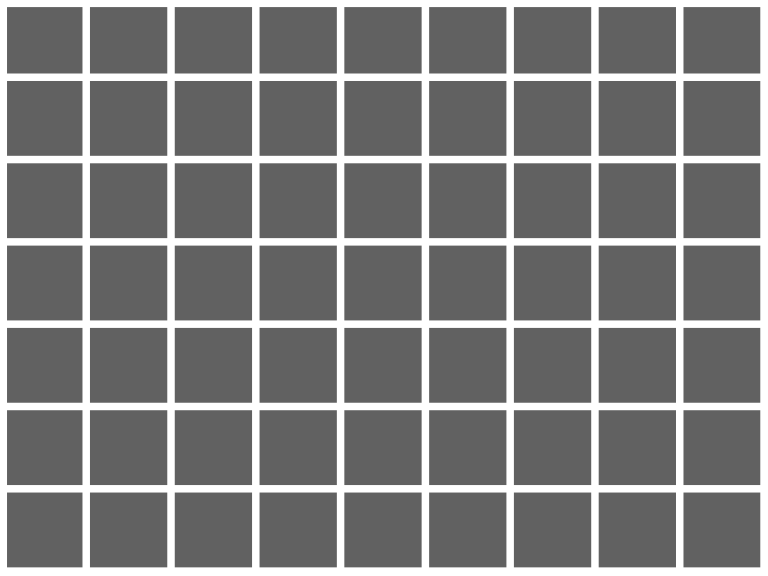
This pattern is drawn by a WebGL 2 fragment shader. Its source:

```glsl
#version 300 es
precision highp float;
// Grid of nine by seven flat grey tiles with white joints and a white border.

uniform vec2 u_resolution;
out vec4 fragColor;

const vec2 CANVAS = vec2(4.0 / 3.0, 1.0);      // canvas size, height = 1
const vec2 PITCH = vec2(0.1472, 0.1429);       // spacing of the joints
const vec2 FIRST_JOINT = vec2(0.1497, 0.1514); // centre of the lowest inner joints
const float JOINT_WIDTH = 0.0130;
const vec2 BORDER_LOW = vec2(0.0122, 0.0149);  // left and bottom margins
const vec2 BORDER_HIGH = vec2(0.0134, 0.0123); // right and top margins

const vec3 TILE_GREY = vec3(0.38);
const vec3 JOINT_WHITE = vec3(1.0);

// Distance on each axis from the edge of the nearest joint, positive on a tile.
vec2 jointDistance(vec2 p, vec2 first, vec2 pitch, float width) {
    vec2 cell = fract((p - first) / pitch + 0.5) - 0.5;
    return abs(cell) * pitch - 0.5 * width;
}

// Distance on each axis from the border, positive inside it.
vec2 borderDistance(vec2 p, vec2 low, vec2 high) {
    return min(p - low, high - p);
}

// Smoothed coverage of a region bounded separately on both axes.
float coverage(vec2 distanceInside, vec2 pixel) {
    vec2 covered = clamp(distanceInside / pixel + 0.5, 0.0, 1.0);
    return covered.x * covered.y;
}

void main() {
    vec2 pixel = CANVAS / u_resolution;
    vec2 p = gl_FragCoord.xy * pixel;

    // A tile shows where both joints and border are absent.
    vec2 joints = jointDistance(p, FIRST_JOINT, PITCH, JOINT_WIDTH);
    vec2 border = borderDistance(p, BORDER_LOW, CANVAS - BORDER_HIGH);
    float tile = coverage(min(joints, border), pixel);

    fragColor = vec4(mix(JOINT_WHITE, TILE_GREY, tile), 1.0);
}
```
